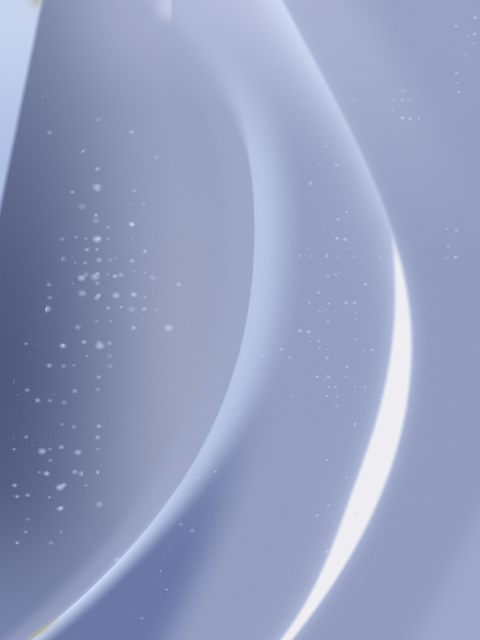
Give the GLSL for this background, as a Shadertoy shader.

```glsl
float hash(vec2 p) {
    return fract(sin(dot(p, vec2(127.1, 311.7))) * 4375.85);
}

// Edge of the large left petal
float petalEdge(float y) {
    float d = y - 0.64;
    return 0.53 - d * d * (d > 0.0 ? 0.6 + 3.0 * d : 0.75 - 0.6 * d);
}

// Outer edge of the bright ribbon
float ribbonEdge(float y) {
    float d = y - 0.46;
    return 0.857 - d * d * (d > 0.0 ? 1.5 - 1.05 * d : 1.18);
}

// Soft elliptical mask, 1 at its centre
float blob(vec2 p, vec2 center, vec2 size) {
    vec2 d = (p - center) / size;
    return exp(-dot(d, d));
}

// One random soft dot per cell, kept inside the cell
float sparkles(vec2 p, float scale, float density, float seed) {
    vec2 g = p * scale, id = floor(g);
    vec2 center = 0.35 + 0.3 * vec2(hash(id + seed), hash(id + seed + 17.3));
    float radius = mix(0.18, 0.35, hash(id + seed + 41.7));
    float d = length((fract(g) - center) * vec2(0.9, 1.15));
    float lit = step(hash(id + seed + 73.1), density);
    return lit * smoothstep(radius, 0.0, d) * (0.4 + 0.6 * hash(id + seed + 9.4));
}

vec3 petalColor(vec2 uv, float d) {
    float depth = length((uv - vec2(-0.02, 0.42)) * vec2(1.0, 0.42));
    vec3 col = mix(vec3(0.31, 0.35, 0.49), vec3(0.59, 0.63, 0.75), smoothstep(0.0, 0.42, depth));
    col = mix(col, vec3(0.50, 0.55, 0.71), 0.6 * smoothstep(0.25, 0.0, uv.y));
    col = mix(col, vec3(0.66, 0.68, 0.80), smoothstep(0.82, 1.0, uv.y) * smoothstep(0.08, 0.35, uv.x));
    // Faint warmth inside the rim
    col += vec3(0.025, 0.01, 0.0) * blob(uv, vec2(0.38, 0.42), vec2(0.12, 0.25));
    // Translucent rim
    return mix(col, vec3(0.63, 0.67, 0.80), 0.55 * smoothstep(-0.085, -0.03, d));
}

vec3 middleColor(vec2 uv, float d, float r) {
    vec3 col = mix(vec3(0.58, 0.62, 0.755), vec3(0.70, 0.73, 0.85), smoothstep(0.72, 1.02, uv.y));
    // Shadowed fold at the bottom
    float fold = 0.37 + 0.67 * uv.y - 0.35 * uv.y * uv.y;
    float shade = smoothstep(0.03, -0.08, uv.x - fold) * smoothstep(0.45, 0.1, uv.y);
    col = mix(col, vec3(0.42, 0.47, 0.65), shade);
    // Glow spilling from the petal
    float spread = mix(0.035, 0.07, smoothstep(0.08, 0.5, uv.y));
    vec3 glow = mix(vec3(0.73, 0.785, 0.905), vec3(0.69, 0.72, 0.85), smoothstep(0.7, 0.95, uv.y));
    col = mix(col, glow, 0.95 * smoothstep(1.6, 0.1, d / spread));
    // Light gathering before the ribbon
    return col + vec3(0.15, 0.15, 0.13) * exp(r * 22.0) * smoothstep(0.4, 0.75, uv.y);
}

vec3 outerColor(vec2 uv) {
    vec3 col = mix(vec3(0.57, 0.61, 0.75), vec3(0.66, 0.69, 0.81), smoothstep(0.55, 1.0, uv.y));
    float upper = uv.x - (0.76 + 0.76 * (1.0 - uv.y));
    col = mix(col, vec3(0.57, 0.61, 0.75), 0.7 * smoothstep(-0.08, 0.06, upper));
    float lower = uv.x - (0.86 + 0.68 * uv.y);
    return mix(col, vec3(0.63, 0.67, 0.80), 0.8 * smoothstep(-0.04, 0.05, lower));
}

void mainImage(out vec4 fragColor, in vec2 fragCoord) {
    vec2 uv = fragCoord / iResolution.xy;
    vec2 p = uv * vec2(1.0, 4.0 / 3.0);
    float d = uv.x - petalEdge(uv.y);
    float r = uv.x - ribbonEdge(uv.y);

    // Three overlapping sheets, the petal melting away at its top
    float soft = mix(0.003, 0.045, smoothstep(0.72, 0.95, uv.y));
    vec3 col = mix(petalColor(uv, d), middleColor(uv, max(d, 0.0), r), smoothstep(-soft, soft, d));
    col = mix(col, outerColor(uv), smoothstep(-0.004, 0.009, r));

    // Thin lit line along the lower petal
    col += 0.13 * exp(-abs(d) * 130.0) * smoothstep(0.3, 0.08, uv.y);

    // Bright crescent and its halo
    float t = clamp((0.64 - uv.y) / 0.36, 0.0, 1.0);
    float width = 0.062 * t * (1.6 - 0.6 * t) * mix(0.35, 1.0, smoothstep(-0.02, 0.25, uv.y));
    float outside = max(r, -width - r);
    float present = smoothstep(0.66, 0.58, uv.y);
    float falloff = r > 0.0 ? 75.0 : 50.0;
    col = mix(col, vec3(0.76, 0.81, 0.92), 0.65 * exp(-max(outside, 0.0) * falloff) * mix(0.55, 1.0, present));
    col = mix(col, vec3(0.93, 0.93, 0.95), smoothstep(0.006, -0.006, outside) * present);

    // Pale gap in the upper left corner and at the petal tip
    float gap = uv.x - (0.087 - 0.27 * (1.0 - uv.y));
    vec3 gapColor = mix(vec3(0.68, 0.75, 0.90), vec3(0.78, 0.83, 0.93), smoothstep(0.7, 1.0, uv.y));
    col = mix(col, gapColor, smoothstep(0.008, -0.006, gap));
    float tip = smoothstep(0.31, 0.35, uv.x) * smoothstep(0.359, 0.355, uv.x) * smoothstep(0.955, 0.99, uv.y);
    col = mix(col, vec3(0.80, 0.82, 0.92), 0.7 * tip);

    // Warm glints at the two petal ends
    float glint = blob(uv, vec2(0.076, 1.0), vec2(0.012, 0.01))
        + blob(vec2(d, uv.y), vec2(-0.004, 0.015), vec2(0.012, 0.018));
    col = mix(col, vec3(0.70, 0.68, 0.60), 0.7 * min(glint, 1.0));

    // Drifts of sparkles
    float drift = 0.05 + 0.32 * uv.y - 0.1 * uv.y * uv.y;
    float leftMask = exp(-pow((uv.x - drift) / 0.09, 2.0)) * smoothstep(0.08, 0.2, uv.y) * smoothstep(0.85, 0.65, uv.y);
    float cluster = blob(uv, vec2(0.24, 0.56), vec2(0.08, 0.06));
    float midMask = blob(uv, vec2(0.69, 0.5), vec2(0.06, 0.28)) * smoothstep(0.0, -0.07, r);
    float rightMask = blob(uv, vec2(0.93, 0.6), vec2(0.035)) + blob(uv, vec2(0.82, 0.84), vec2(0.05, 0.03))
        + blob(uv, vec2(0.98, 0.92), vec2(0.03, 0.06));
    float light = 0.85 * sparkles(p, 27.0, 0.35 * leftMask + 0.5 * cluster, 3.0)
        + 0.7 * sparkles(p + 0.37, 41.0, 0.3 * leftMask + 0.4 * cluster, 11.0)
        + 0.8 * sparkles(p, 52.0, 0.4 * midMask + 0.5 * rightMask, 23.0)
        + 0.35 * sparkles(p, 95.0, 0.01 + 0.12 * midMask, 31.0);
    col = mix(col, vec3(0.78, 0.85, 0.97), 0.85 * min(light, 1.0));

    // Fine grain
    col += 0.008 * (hash(floor(p * 380.0)) - 0.5);
    fragColor = vec4(clamp(col, 0.0, 1.0), 1.0);
}
```
